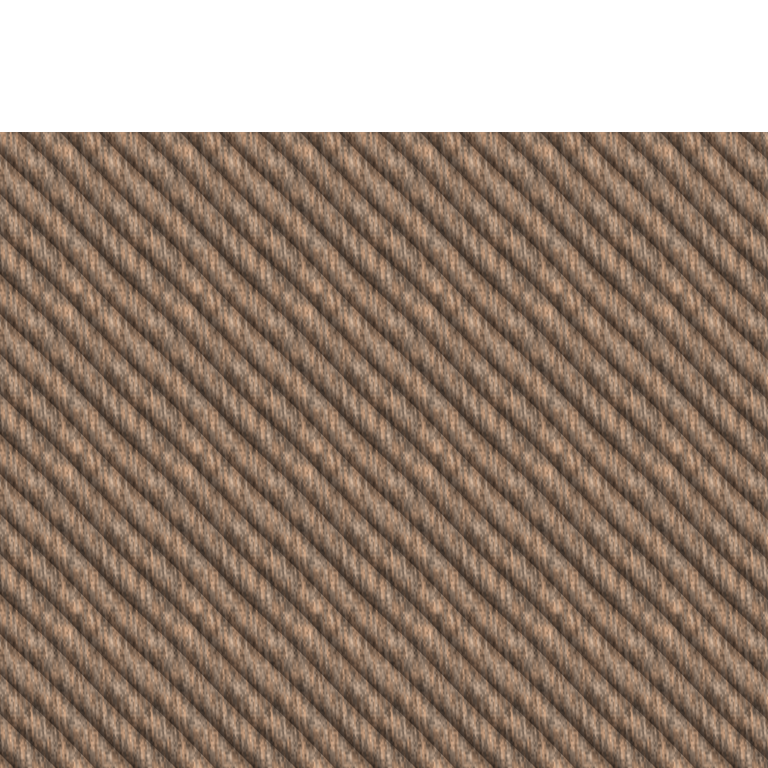
Give the GLSL for this pattern, as a WebGL 1 fragment shader.

```glsl
precision highp float;

uniform vec2 u_resolution;

const float TAU = 6.2831853;

// Layout, in canvas units
const float CLOTH_TOP = 0.828;
const float RIB_COUNT = 19.2;       // ribs across one canvas width
const float RIB_PHASE = -0.2;
const float WAVE_HEIGHT = 0.025;    // in rib widths
const float SEAM_WIDTH = 0.05;      // in rib widths
const vec2 TILE = vec2(0.15625, 0.20833);

// Fibre lattice, in cells per tile
const vec2 FIBRE_CELLS = vec2(58.0, 14.0);
const vec2 FLECK_CELLS = vec2(80.0, 64.0);
const vec2 PATCH_CELLS = vec2(5.0, 4.0);
const float FIBRE_LEAN = 5.0;       // cells of sideways drift per tile
const float FIBRE_CONTRAST = 0.25;
const float FLECK_CONTRAST = 0.20;
const float PATCH_CONTRAST = 0.025;
const float TINT_STRENGTH = 0.28;

const vec3 BACKGROUND = vec3(1.0);
const vec3 SHADOW = vec3(0.255, 0.205, 0.17);
const vec3 LIGHT = vec3(0.635, 0.53, 0.445);
const vec3 RUST = vec3(1.14, 0.96, 0.80);
const vec3 ASH = vec3(0.92, 1.02, 1.12);

float hash(vec2 p) {
    return fract(sin(dot(p, vec2(127.1, 311.7))) * 43758.5453);
}

// Hash of a lattice cell that repeats with each leaning tile
float cellHash(vec2 cell, vec2 cells, float lean, float seed) {
    cell.x -= lean * floor(cell.y / cells.y);
    return hash(mod(cell, cells) + seed);
}

float tiledNoise(vec2 uv, vec2 cells, float lean, float seed) {
    vec2 p = uv * cells + vec2(lean * uv.y, 0.0);
    vec2 i = floor(p);
    vec2 f = fract(p);
    f = f * f * (3.0 - 2.0 * f);
    float a = cellHash(i, cells, lean, seed);
    float b = cellHash(i + vec2(1.0, 0.0), cells, lean, seed);
    float c = cellHash(i + vec2(0.0, 1.0), cells, lean, seed);
    float d = cellHash(i + vec2(1.0, 1.0), cells, lean, seed);
    return mix(mix(a, b, f.x), mix(c, d, f.x), f.y);
}

// Rounded rib: deep shadow at the seam, slow rise, softer far side
float ribShade(float t, float pixel) {
    float rise = smoothstep(-0.15, 0.62, t);
    float fall = 0.42 * smoothstep(0.62, 1.0, t);
    float blend = max(SEAM_WIDTH, pixel);
    float seam = smoothstep(1.0 - blend, 1.0, t);
    return mix(rise - fall, 0.09, seam);
}

vec3 clothColor(vec2 p, float pixel) {
    vec2 uv = p / TILE;

    // Diagonal ribs with a slight sway
    float sway = WAVE_HEIGHT * sin(TAU * (uv.x + 0.25));
    float rib = (p.x + p.y - 1.0) * RIB_COUNT + RIB_PHASE + sway;
    float shade = ribShade(fract(rib), 2.0 * pixel * RIB_COUNT);
    vec3 color = mix(SHADOW, LIGHT, shade);

    // Leaning fibres, fine flecks and worn patches
    float fibre = tiledNoise(uv, FIBRE_CELLS, FIBRE_LEAN, 3.0) - 0.5;
    float fleck = tiledNoise(uv, FLECK_CELLS, FIBRE_LEAN, 17.0) - 0.5;
    float worn = tiledNoise(uv, PATCH_CELLS, 0.0, 41.0) - 0.5;
    color *= 1.0 + FIBRE_CONTRAST * 2.0 * fibre
                 + FLECK_CONTRAST * 2.0 * fleck
                 + PATCH_CONTRAST * 2.0 * worn;

    // Warm and cool threads
    float tint = tiledNoise(uv, FIBRE_CELLS, FIBRE_LEAN, 71.0);
    vec3 thread = mix(ASH, RUST, smoothstep(0.2, 0.8, tint));
    return color * mix(vec3(1.0), thread, TINT_STRENGTH);
}

void main() {
    vec2 p = gl_FragCoord.xy / u_resolution;
    float pixel = 1.0 / min(u_resolution.x, u_resolution.y);
    float cloth = 1.0 - smoothstep(-0.5 * pixel, 0.5 * pixel, p.y - CLOTH_TOP);
    gl_FragColor = vec4(mix(BACKGROUND, clothColor(p, pixel), cloth), 1.0);
}
```
